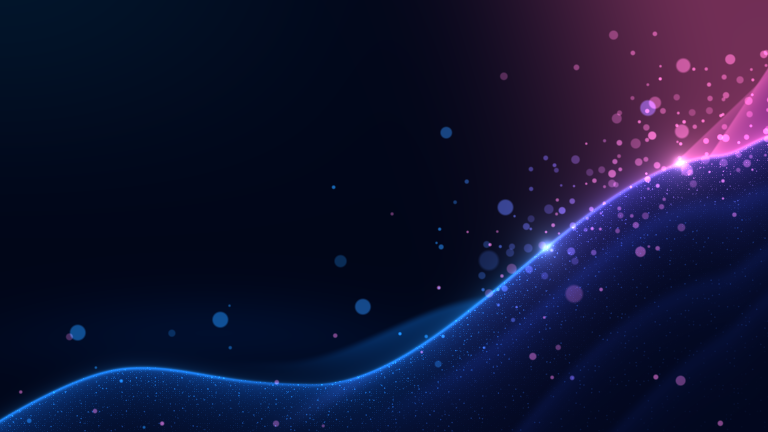
A WebGL 1 fragment shader for this background:

```glsl
precision highp float;
// Night backdrop: a glittering dune climbs from lower left to upper right.
// Its rim shifts from blue to pink, with soft folds below and a plum sky above.
// Height formulas shape the dunes; hashed grids scatter glitter and bokeh.

uniform vec2 u_resolution;

const vec3 BLUE = vec3(0.12, 0.52, 0.84);
const vec3 VIOLET = vec3(0.46, 0.40, 0.92);
const vec3 PINK = vec3(0.95, 0.46, 0.78);

float hash(vec2 p) {
  vec3 q = fract(vec3(p.xyx) * 0.1031);
  q += dot(q, q.yzx + 33.33);
  return fract((q.x + q.y) * q.z);
}

float bell(float x, float centre, float width) {
  float t = (x - centre) / width;
  return exp(-t * t);
}

// Height of the main dune
float ridge(float x) {
  float dip = max(1.0 - x / 0.3, 0.0);
  return 0.11 + 0.53 * smoothstep(0.72, 1.68, x) + 0.04 * bell(x, 0.33, 0.2)
    - 0.085 * dip * dip + 0.05 * smoothstep(1.66, 1.81, x);
}

vec3 rimColour(float x) {
  vec3 c = mix(BLUE, VIOLET, smoothstep(1.12, 1.45, x));
  return mix(c, PINK, smoothstep(1.42, 1.62, x));
}

float disc(vec2 p, vec2 centre, float radius, float blur) {
  return 1.0 - smoothstep(radius - blur, radius + blur, length(p - centre));
}

// Background gradient with low blue haze
vec3 sky(vec2 p) {
  float teal = smoothstep(0.4, 1.1, p.y) * (1.0 - smoothstep(0.0, 1.1, p.x));
  float plum = smoothstep(0.75, 1.8, p.x + 0.3 * (p.y - 0.6));
  vec3 c = mix(vec3(0.004, 0.022, 0.095), vec3(0.01, 0.085, 0.17), teal);
  c += plum * plum * vec3(0.44, 0.16, 0.24);
  float crest = 0.16 + 0.15 * smoothstep(0.65, 1.15, p.x);
  float under = crest - p.y;
  float veil = smoothstep(-0.012, 0.012, under) * exp(-max(under, 0.0) / 0.07);
  c += veil * bell(p.x, 0.98, 0.26) * vec3(0.02, 0.17, 0.31);
  float hump = 0.31 - 0.12 * (p.x - 0.45) * (p.x - 0.45);
  return c + bell(p.y, hump - 0.08, 0.09) * bell(p.x, 0.5, 0.5) * vec3(0.0, 0.035, 0.08);
}

// Rosy slope rising steeply behind the main dune
vec3 farSlope(vec3 c, vec2 p, float foot, float base, float steep, float strength) {
  float depth = (base + steep * (p.x - foot) - p.y) / sqrt(1.0 + steep * steep);
  float inside = smoothstep(-0.003, 0.003, depth) * smoothstep(foot - 0.08, foot, p.x);
  float sheen = exp(-max(depth, 0.0) / 0.035);
  vec3 fill = mix(vec3(0.44, 0.14, 0.46), vec3(0.85, 0.35, 0.68), sheen);
  return mix(c, fill, inside * strength);
}

// Surface of the dune: shading that fades with depth, plus folds
vec3 duneBody(vec2 p, float depth) {
  float right = smoothstep(0.85, 1.5, p.x);
  vec3 nearRim = mix(vec3(0.03, 0.16, 0.34), vec3(0.22, 0.17, 0.48), right);
  vec3 c = vec3(0.008, 0.028, 0.115) + nearRim * exp(-depth / 0.085);
  float top = ridge(p.x);
  for (int i = 0; i < 3; i++) {
    float k = float(i);
    float drop = 0.12 + 0.13 * k + (1.78 - p.x) * 0.22 * k;
    float below = top - drop - p.y + 0.012 * sin(p.x * 9.0 + k * 2.0);
    float fold = smoothstep(-0.035, 0.02, below) * exp(-max(below, 0.0) / 0.06);
    c += fold * smoothstep(0.75, 1.2, p.x) * vec3(0.025, 0.055, 0.17) / (1.0 + 0.5 * k);
  }
  float shoulder = p.y - 0.18 - 0.58 * (p.x - 0.93);
  return c + bell(shoulder, 0.0, 0.025) * bell(p.x, 0.82, 0.13) * vec3(0.04, 0.06, 0.13);
}

// One jittered grain per grid cell
float glitter(vec2 p, float cells, float rarity) {
  vec2 g = p * cells;
  vec2 id = floor(g);
  vec2 spot = 0.3 + 0.4 * vec2(hash(id), hash(id + 17.0));
  float lit = smoothstep(rarity, 1.0, hash(id + 41.0));
  return lit * disc(fract(g), spot, 0.2, 0.16);
}

// Scattered lights, densest just above the rim on the right
vec3 bokeh(vec2 p, float cells, float seed, float pixel) {
  vec2 id = floor(p * cells);
  vec2 key = id + seed;
  vec2 centre = (id + 0.3 + 0.4 * vec2(hash(key), hash(key + 9.0))) / cells;
  float lift = centre.y - ridge(centre.x);
  float cluster = bell(lift, 0.05, 0.15) * smoothstep(0.85, 1.5, centre.x);
  float chance = 0.035 + 0.65 * cluster;
  float lit = step(hash(key + 23.0), chance) * step(centre.y, 0.2 + 0.55 * centre.x);
  float size = hash(key + 31.0);
  float radius = mix(0.07, 0.25, size * size) / cells;
  vec3 tint = mix(rimColour(centre.x + 0.15), PINK, step(0.6, hash(key + 53.0)));
  float level = mix(0.85, 0.3, size) * mix(0.6, 1.0, hash(key + 67.0));
  return tint * lit * level * disc(p, centre, radius, max(pixel, radius * 0.2));
}

void main() {
  vec2 p = gl_FragCoord.xy / u_resolution.y;
  float pixel = 1.0 / u_resolution.y;
  float slope = (ridge(p.x + 0.005) - ridge(p.x - 0.005)) / 0.01;
  float depth = (ridge(p.x) - p.y) / sqrt(1.0 + slope * slope);
  float below = max(depth, 0.0);
  vec3 rim = rimColour(p.x);

  // Sky and distant slopes
  vec3 colour = sky(p);
  colour = farSlope(colour, p, 1.57, 0.63, 0.95, 0.55);
  colour = farSlope(colour, p, 1.66, 0.665, 1.5, 0.85);
  float halo = exp(-abs(depth) / 0.045) * smoothstep(0.85, 1.4, p.x);
  colour += rim * halo * 0.24;

  // Dune with fine grains
  vec3 body = duneBody(p, below);
  float grain = glitter(p, 230.0, 0.35) * exp(-below / 0.10) * 0.4;
  grain += glitter(p + 3.0, 115.0, 0.8) * exp(-below / 0.25) * 0.6;
  body += grain * mix(rim, vec3(0.2, 0.45, 0.9), smoothstep(0.02, 0.15, below));
  colour = mix(colour, body, smoothstep(-pixel, pixel, depth));

  // Bright rim and hot spots
  float glow = 0.65 - 0.3 * bell(p.x, 0.7, 0.16) + 0.15 * bell(p.x, 1.2, 0.2);
  colour += rim * glow * (0.7 * bell(depth, 0.002, 0.0045) + 0.35 * exp(-abs(depth) / 0.014));
  for (int i = 0; i < 2; i++) {
    float x = 1.265 + 0.31 * float(i);
    float away = length(p - vec2(x, ridge(x)));
    colour += mix(rim, vec3(1.0), 0.35) * (0.7 * bell(away, 0.0, 0.014) + 0.3 * exp(-away / 0.035));
  }

  // Small scattered lights, then a rising chain of large ones
  for (int i = 0; i < 3; i++) {
    float k = float(i);
    colour += bokeh(p, 11.0 + 9.0 * k, 13.0 + 37.0 * k, pixel);
  }
  for (int i = 0; i < 5; i++) {
    float k = float(i);
    vec2 centre = vec2(0.18 + 0.33 * k, 0.23 + 0.03 * k + 0.4 * smoothstep(2.0, 4.0, k));
    vec3 tint = mix(BLUE, VIOLET, smoothstep(1.5, 4.0, k));
    colour += tint * 0.5 * disc(p, centre, 0.018, 0.003);
  }
  gl_FragColor = vec4(min(colour, 1.0), 1.0);
}
```
